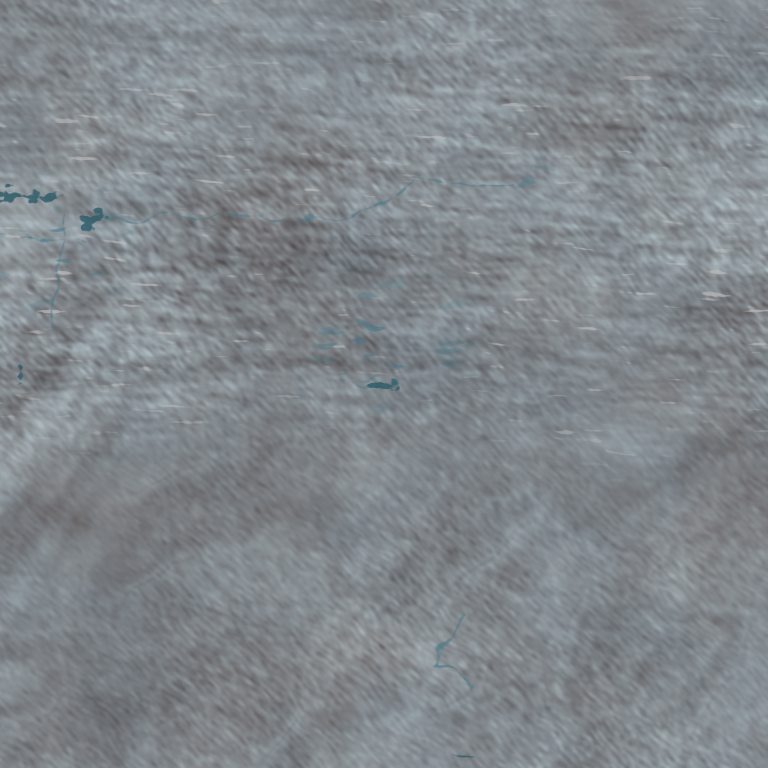
Give the GLSL for this texture, as a WebGL 1 fragment shader.

```glsl
precision highp float;
// Aerial view of a grey ice sheet: wind streaks, fine ripples, folded bands and teal meltwater.
uniform vec2 u_resolution;

vec2 hash2(vec2 cell) {
  return fract(sin(vec2(dot(cell, vec2(127.1, 311.7)), dot(cell, vec2(269.5, 183.3)))) * 43758.5453);
}

// Smooth cellular noise: one signed soft spot per cell, roughly -1 to 1
float spots(vec2 p) {
  vec2 base = floor(p);
  float sum = 0.0;
  for (int j = -1; j <= 1; j++) {
    for (int i = -1; i <= 1; i++) {
      vec2 cell = base + vec2(float(i), float(j));
      vec2 toSpot = cell + hash2(cell) - p;
      float k = max(0.0, 1.0 - dot(toSpot, toSpot));
      sum += k * k * (2.0 * hash2(cell + 57.0).x - 1.0);
    }
  }
  return sum;
}

float layers(vec2 p) {
  float sum = 0.0;
  float weight = 0.6;
  for (int i = 0; i < 4; i++) {
    sum += weight * spots(p);
    p = mat2(1.6, 1.2, -1.2, 1.6) * p + 7.3;
    weight *= 0.6;
  }
  return sum;
}

vec2 turn(vec2 p, float angle) {
  float c = cos(angle), s = sin(angle);
  return vec2(c * p.x + s * p.y, c * p.y - s * p.x);
}

float blob(vec2 p, vec2 centre, vec2 size) {
  vec2 d = (p - centre) / size;
  return exp(-dot(d, d));
}

// Soft water channel from a to b
float channel(vec2 p, vec2 a, vec2 b, float radius) {
  vec2 ab = b - a;
  float along = clamp(dot(p - a, ab) / dot(ab, ab), 0.0, 1.0);
  return 1.0 - smoothstep(-0.0015, 0.0025, length(p - a - ab * along) - radius);
}

void main() {
  vec2 uv = gl_FragCoord.xy / u_resolution;
  vec2 warp = vec2(layers(uv * 6.0), layers(uv * 6.0 + 31.0));
  float mottle = layers(uv * 5.0 + 11.0);

  // Long streaks, dipping slightly to the right, across the upper part
  float streakZone = smoothstep(0.36, 0.56, uv.y + 0.08 * mottle) * (1.0 - 0.4 * smoothstep(0.75, 0.95, uv.y));
  vec2 flow = turn(uv + 0.006 * warp, -0.06);
  float streaks = 0.5 * spots(flow * vec2(6.0, 52.0)) + 0.5 * spots(flow * vec2(15.0, 105.0) + 9.0)
                + 0.45 * spots(flow * vec2(38.0, 180.0) + 21.0);

  // Folded bands and rings in the lower part, rising to the right
  float foldZone = 1.0 - smoothstep(0.3, 0.55, uv.y);
  vec2 fold = turn(uv + 0.03 * warp, 0.6) * vec2(7.0, 11.0);
  float height = spots(fold + 3.0) + 0.3 * spots(fold * 2.3);
  float folds = 0.6 * sin(6.0 * height) + 0.5 * height - 0.6 * exp(-150.0 * pow(abs(height - 0.25), 2.0));

  // Fine diagonal ripples
  vec2 grain = turn(uv + 0.005 * warp, -0.75);
  float ripples = 0.65 * spots(grain * vec2(65.0, 135.0)) + 0.7 * spots(grain * vec2(120.0, 220.0) + 5.0)
                + 0.2 * sin(700.0 * grain.y + 5.0 * mottle + 3.0 * spots(grain * 30.0));
  float rippleStrength = 0.25 + 0.12 * spots(uv * 5.0 + 40.0) + 0.05 * streakZone;

  // Diagonal bands at the left edge, broad hollows and pale patches
  float bands = spots(turn(uv + 0.008 * warp, 0.95) * vec2(5.0, 42.0)) * blob(uv, vec2(0.02, 0.5), vec2(0.14, 0.2));
  vec2 bent = uv + 0.03 * warp;
  float hollows = blob(bent, vec2(0.95, 0.58), vec2(0.07, 0.06)) + 0.5 * blob(bent, vec2(0.74, 0.46), vec2(0.04, 0.09))
                + 0.8 * blob(turn(bent - vec2(0.92, 0.41), 0.55), vec2(0.0), vec2(0.2, 0.025))
                + 0.5 * blob(bent, vec2(0.2, 0.1), vec2(0.2, 0.1));
  float glow = blob(bent, vec2(0.55, 0.14), vec2(0.06, 0.07)) + 0.8 * blob(bent, vec2(0.91, 0.33), vec2(0.05, 0.06))
             + 0.5 * blob(bent, vec2(0.49, 0.37), vec2(0.08, 0.05)) + 0.5 * blob(bent, vec2(0.85, 0.75), vec2(0.2, 0.15));

  float tone = 0.61 + 0.3 * mottle + 0.42 * streakZone * streaks + 0.24 * foldZone * folds
             + rippleStrength * ripples + 0.6 * bands - 0.45 * hollows + 0.25 * glow;
  vec3 color = mix(vec3(0.398, 0.398, 0.412), vec3(0.576, 0.614, 0.634), clamp(tone, -0.4, 1.5));
  color += vec3(0.012, -0.002, -0.008) * layers(uv * 9.0 + 70.0);

  // Pale crevasse edges, strongest along one long ridge
  float ridge = blob(uv, vec2(0.7, 0.585 - 0.2 * (uv.x - 0.7)), vec2(0.15, 0.007));
  float crest = spots(flow * vec2(32.0, 240.0) + 63.0) + 0.3 * ripples + 0.3 * mottle;
  float pale = smoothstep(0.8, 1.5, crest + 0.5 * ridge) * streakZone;
  color = mix(color, vec3(0.74, 0.73, 0.73), 0.7 * pale);

  // Meltwater channels with ragged banks
  vec2 bank = uv + 0.007 * vec2(spots(uv * 42.0), spots(uv * 42.0 + 17.0)) + 0.006 * warp.yx;
  float ragged = 0.0016 * spots(uv * vec2(90.0, 150.0)) + 0.001 * spots(uv * 210.0);
  float thin = ragged;
  float streams = channel(bank, vec2(0.13, 0.715), vec2(0.46, 0.715), thin)
    + channel(bank, vec2(0.46, 0.717), vec2(0.54, 0.762), thin)
    + channel(bank, vec2(0.54, 0.767), vec2(0.67, 0.757), thin)
    + channel(bank, vec2(0.03, 0.685), vec2(0.11, 0.685), thin)
    + channel(bank, vec2(0.08, 0.72), vec2(0.068, 0.57), thin)
    + channel(bank, vec2(0.43, 0.5), vec2(0.49, 0.494), thin)
    + channel(bank, vec2(0.605, 0.2), vec2(0.567, 0.135), thin + 0.001)
    + channel(bank, vec2(0.567, 0.135), vec2(0.615, 0.11), thin + 0.001);
  float fleckZone = blob(uv, vec2(0.5, 0.55), vec2(0.1, 0.07)) + blob(uv, vec2(0.08, 0.68), vec2(0.08, 0.07))
                  + 0.8 * blob(uv, vec2(0.68, 0.77), vec2(0.1, 0.02));
  float flecks = smoothstep(0.5, 0.85, spots(bank * vec2(40.0, 110.0) + 90.0)) * min(fleckZone, 1.0);
  color = mix(color, vec3(0.27, 0.47, 0.53), 0.65 * min(streams + flecks, 1.0));

  // Deeper ponds
  float ponds = channel(bank, vec2(0.0, 0.737), vec2(0.07, 0.738), 0.004 + 4.0 * ragged)
    + channel(bank, vec2(0.11, 0.705), vec2(0.13, 0.716), 0.005 + 4.0 * ragged)
    + channel(bank, vec2(0.025, 0.505), vec2(0.031, 0.52), 0.004 + 3.0 * ragged)
    + channel(bank, vec2(0.485, 0.497), vec2(0.515, 0.494), 0.003 + 4.0 * ragged)
    + channel(bank, vec2(0.59, 0.02), vec2(0.612, 0.016), 0.001 + ragged);
  color = mix(color, vec3(0.16, 0.36, 0.41), 0.8 * min(ponds, 1.0));

  gl_FragColor = vec4(color, 1.0);
}
```
